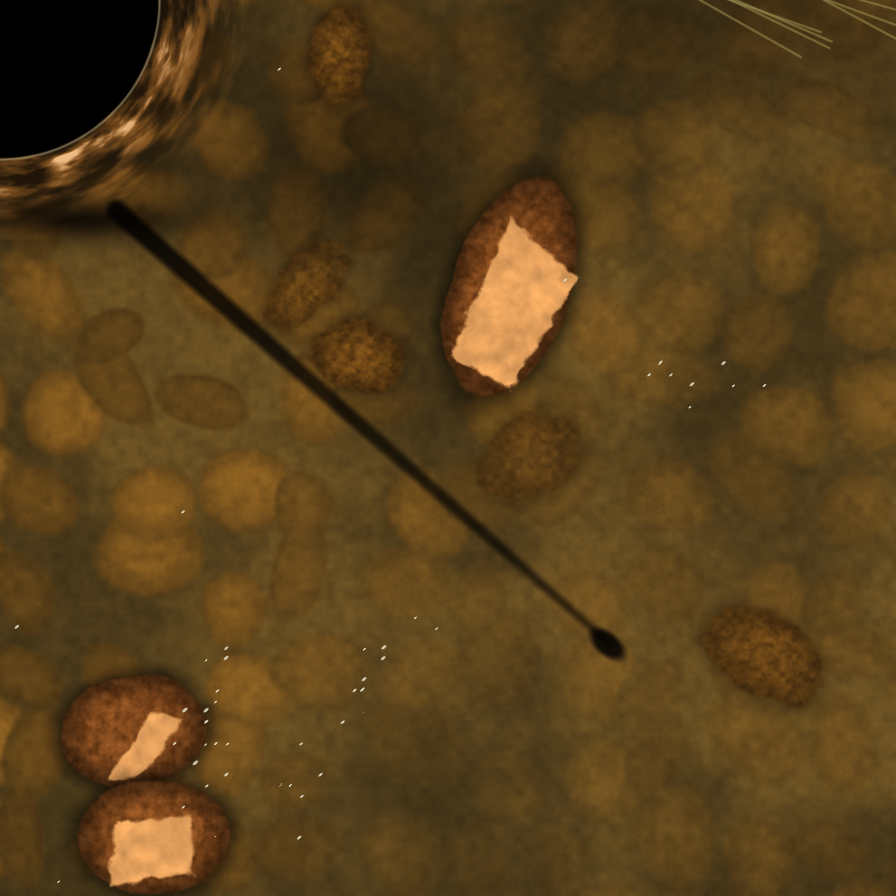
A three.js fragment shader for this texture:

```glsl
// Shallow brown stream over pebbles, with three dry stones, a pole shadow and a dark corner disc.
varying vec2 vUv;

float hash(vec2 p) { return fract(sin(dot(p, vec2(127.1, 311.7))) * 43758.5); }
vec2 hash2(vec2 p) { return vec2(hash(p), hash(p + 19.7)); }

float noise(vec2 p) {
  vec2 i = floor(p), f = fract(p);
  f = f * f * (3.0 - 2.0 * f);
  return mix(mix(hash(i), hash(i + vec2(1, 0)), f.x),
             mix(hash(i + vec2(0, 1)), hash(i + vec2(1, 1)), f.x), f.y);
}

float fbm(vec2 p) {
  float sum = 0.0, amp = 0.5;
  for (int i = 0; i < 4; i++) {
    sum += amp * noise(p);
    p = mat2(1.6, 1.2, -1.2, 1.6) * p + 7.3;
    amp *= 0.5;
  }
  return sum;
}

float inside(float d, float soft) { return 1.0 - smoothstep(-soft, soft, d); }
float glow(vec2 p, vec2 c, vec2 r) { vec2 q = (p - c) / r; return exp(-dot(q, q)); }

// Zero on the edge, -1 at the centre
float ellipse(vec2 p, vec2 c, vec2 r, float angle) {
  float s = sin(angle), k = cos(angle);
  return length(mat2(k, -s, s, k) * (p - c) / r) - 1.0;
}

// Distance to a segment, and the position along it
vec2 segment(vec2 p, vec2 a, vec2 b) {
  float t = clamp(dot(p - a, b - a) / dot(b - a, b - a), 0.0, 1.0);
  return vec2(length(p - mix(a, b, t)), t);
}

// Signed distances to a line and to a clockwise quad
float edge(vec2 p, vec2 a, vec2 b) { vec2 d = normalize(b - a); return dot(p - a, vec2(-d.y, d.x)); }
float quad(vec2 p, vec2 a, vec2 b, vec2 c, vec2 d) {
  return max(max(edge(p, a, b), edge(p, b, c)), max(edge(p, c, d), edge(p, d, a)));
}

// Overlapping random pebbles: cover and tone
vec2 pebbles(vec2 g) {
  vec2 result = vec2(0.0, 0.4);
  for (int k = 0; k < 9; k++) {
    vec2 cell = floor(g) + vec2(k % 3 - 1, k / 3 - 1), h = hash2(cell);
    float e = ellipse(g, cell + 0.2 + 0.6 * h, vec2(0.38, 0.28) + 0.25 * h.yx, 6.28 * h.y);
    float tone = (0.4 + 0.6 * h.x) * (1.0 - 0.45 * smoothstep(-0.6, 0.1, e));
    result = mix(result, vec2(1.0, tone), inside(e, 0.13));
  }
  return result;
}

vec3 sunkenStone(vec3 col, vec2 p, vec2 c, vec2 r, float angle, float clarity) {
  float e = ellipse(p, c, r, angle) + 0.5 * (fbm(p * 28.0) - 0.5);
  vec3 rock = mix(vec3(0.25, 0.15, 0.04), vec3(0.66, 0.42, 0.13), fbm(p * 150.0));
  col *= 1.0 - 0.35 * clarity * inside(e - 0.1, 0.3);
  return mix(col, rock * (1.0 - 0.35 * smoothstep(-0.7, 0.0, e)), clarity * inside(e, 0.09));
}

// Wet body with a sunlit dry face
vec3 dryStone(vec3 col, vec2 p, float body, float face) {
  body += 0.14 * (fbm(p * 22.0) - 0.5);
  face += 0.014 * (fbm(p * 60.0) - 0.5);
  vec3 wet = mix(vec3(0.27, 0.14, 0.04), vec3(0.62, 0.36, 0.16), fbm(p * 130.0));
  vec3 dry = vec3(0.91, 0.64, 0.37) * (0.82 + 0.36 * fbm(p * 65.0));
  col *= 1.0 - 0.6 * inside(body - 0.08, 0.22);
  col = mix(col, wet * (1.15 - 0.5 * smoothstep(-0.45, 0.0, body)), inside(body, 0.03));
  return mix(col, dry, inside(face, 0.0025));
}

vec3 streamBed(vec2 p) {
  vec2 w = p + 0.022 * (vec2(fbm(p * 14.0), fbm(p * 14.0 + 31.0)) - 0.5), large = pebbles(w * 10.0);
  vec3 col = mix(vec3(0.27, 0.21, 0.095), vec3(0.42, 0.315, 0.135), smoothstep(0.25, 0.7, fbm(p * 6.0)));
  float clarity = mix(0.75, 0.38, smoothstep(0.2, 0.7, p.x)) * (1.0 - 0.75 * glow(p, vec2(0.5, 0.14), vec2(0.2)));
  col = mix(col, mix(vec3(0.21, 0.15, 0.06), vec3(0.62, 0.41, 0.13), large.y), clarity * large.x);
  col *= 0.84 + 0.32 * fbm(p * 95.0);
  col *= 1.0 - 0.38 * glow(p, vec2(0.42, 0.83), vec2(0.2, 0.16));
  return col * (1.0 - 0.35 * glow(p, vec2(0.88, 0.97), vec2(0.25, 0.1)));
}

// Stretched ripples around a black disc with a pale rim
vec3 cornerDisc(vec3 col, vec2 p) {
  float d = length(p - vec2(0, 1)) - 0.178;
  float streak = fbm(vec2(atan(1.0 - p.y, p.x + 0.0001) * 5.0, d * 85.0));
  vec3 ripple = mix(vec3(0.08, 0.05, 0.02), vec3(0.58, 0.36, 0.14), smoothstep(0.25, 0.7, streak));
  ripple += 0.45 * smoothstep(0.55, 0.75, streak) * inside(d - 0.035, 0.02);
  col = mix(col, ripple, 0.85 * (1.0 - smoothstep(0.02, 0.12, d)));
  col = mix(col, vec3(0.6, 0.55, 0.42), 0.8 * inside(abs(d) - 0.001, 0.0018));
  return col * smoothstep(-0.003, 0.0, d);
}

// Sparse glints whose chance follows the density
float glints(vec2 p, float density) {
  vec2 g = p * 85.0, cell = floor(g), h = hash2(cell);
  float e = ellipse(g, cell + 0.35 + 0.3 * h, vec2(0.3, 0.14) * (0.5 + 0.5 * h.y), 0.7);
  return inside(e, 0.4) * step(1.0 - density, hash(cell + 5.1));
}

void main() {
  vec2 p = vUv;
  vec3 col = cornerDisc(streamBed(p), p);
  col = sunkenStone(col, p, vec2(0.38, 0.94), vec2(0.032, 0.057), -0.1, 0.85);
  col = sunkenStone(col, p, vec2(0.34, 0.68), vec2(0.06, 0.03), 0.9, 0.65);
  col = sunkenStone(col, p, vec2(0.398, 0.602), vec2(0.052, 0.038), -0.2, 0.9);
  col = sunkenStone(col, p, vec2(0.59, 0.49), vec2(0.058, 0.045), 0.6, 0.55);
  col = sunkenStone(col, p, vec2(0.855, 0.267), vec2(0.07, 0.045), -0.5, 0.75);
  // Pole shadow
  vec2 pole = segment(p, vec2(0.13, 0.765), vec2(0.68, 0.282));
  col *= 1.0 - mix(0.85, 0.55, pole.y) * inside(pole.x - mix(0.011, 0.004, pole.y), 0.005);
  col *= 1.0 - 0.85 * inside(ellipse(p, vec2(0.678, 0.281), vec2(0.022, 0.012), -0.7), 0.35);
  col *= 1.0 - 0.8 * glow(p, vec2(0.09, 0.755), vec2(0.11, 0.022));
  // Dry stones
  float face = quad(p, vec2(0.57, 0.757), vec2(0.643, 0.69), vec2(0.57, 0.563), vec2(0.503, 0.603));
  col = dryStone(col, p, ellipse(p, vec2(0.569, 0.678), vec2(0.125, 0.066), 1.24), face);
  face = quad(p, vec2(0.168, 0.205), vec2(0.203, 0.197), vec2(0.165, 0.14), vec2(0.12, 0.128));
  col = dryStone(col, p, ellipse(p, vec2(0.148, 0.184), vec2(0.082, 0.061), 0.2), face);
  face = quad(p, vec2(0.128, 0.086), vec2(0.21, 0.087), vec2(0.216, 0.025), vec2(0.124, 0.012));
  col = dryStone(col, p, ellipse(p, vec2(0.172, 0.066), vec2(0.086, 0.063), 0.0), face);
  // Grass, sun glints
  for (int i = 0; i < 7; i++) {
    vec2 h = hash2(vec2(i, 4)), root = vec2(0.73 + 0.2 * h.x, 1.01);
    float blade = segment(p, root, root + vec2(0.13, -0.03 - 0.07 * h.y)).x;
    col = mix(col, vec3(0.62, 0.56, 0.32), 0.7 * inside(blade - 0.001, 0.0015));
  }
  float density = 0.003 + 0.3 * inside(segment(p, vec2(0.31, 0.09), vec2(0.46, 0.3)).x - 0.01, 0.035);
  density += 0.4 * glow(p, vec2(0.79, 0.575), vec2(0.045, 0.03)) + 0.35 * glow(p, vec2(0.235, 0.2), vec2(0.025, 0.07));
  gl_FragColor = vec4(mix(col, vec3(0.9, 0.88, 0.8), 0.85 * glints(p, density)), 1.0);
}
```
